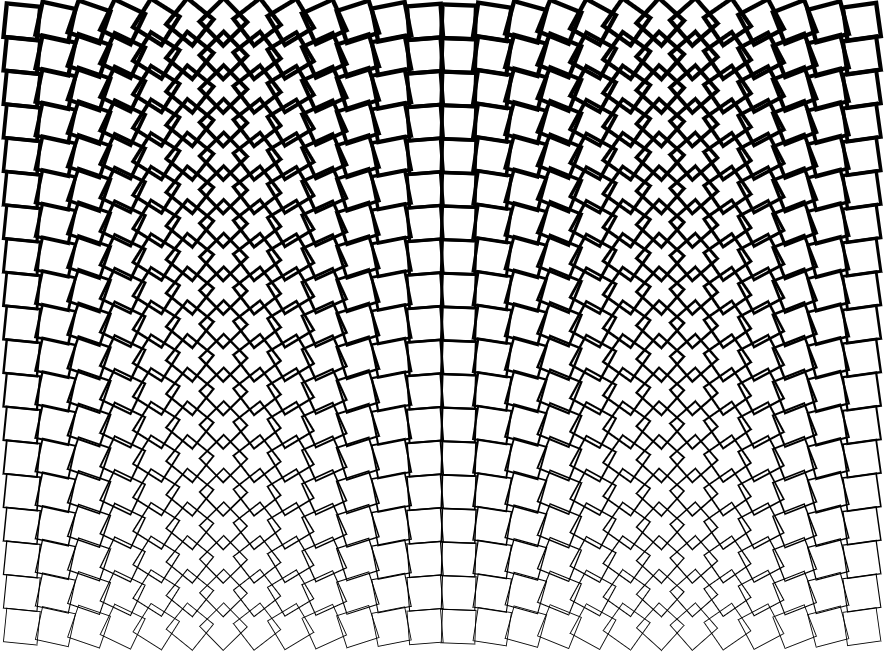
Give the GLSL for this pattern, as a WebGL 1 fragment shader.

```glsl
precision highp float;

uniform vec2 u_resolution;

const float CELLS_HIGH = 20.0;
const vec2 GRID_SIZE = vec2(26.0, 19.0);
const float GRID_MARGIN = 0.15;
const float FIRST_ANGLE = 5.7;
const float ANGLE_STEP = 6.65;
const float TOP_STROKE = 0.13;
const float BOTTOM_STROKE = 0.026;
const vec3 PAPER = vec3(1.0);
const vec3 INK = vec3(0.0);

vec2 rotate(vec2 p, float angle) {
    float c = cos(angle);
    float s = sin(angle);
    return vec2(c * p.x + s * p.y, c * p.y - s * p.x);
}

// Signed distance with sharp, mitred corners
float squareDistance(vec2 p, float halfSide) {
    vec2 q = abs(p);
    return max(q.x, q.y) - halfSide;
}

// Share of a pixel covered by a stroke, even when thinner than the pixel
float strokeCoverage(float dist, float width, float pixel) {
    float outer = clamp(0.5 + (0.5 * width - dist) / pixel, 0.0, 1.0);
    float inner = clamp(0.5 - (0.5 * width + dist) / pixel, 0.0, 1.0);
    return outer - inner;
}

// Columns set the turn of each square, rows set its line weight
float tileInk(vec2 p, vec2 tile, float pixel) {
    float angle = radians(FIRST_ANGLE + ANGLE_STEP * tile.x);
    float width = mix(TOP_STROKE, BOTTOM_STROKE, tile.y / (GRID_SIZE.y - 1.0));
    vec2 local = rotate(p - tile - 0.5, angle);
    return strokeCoverage(squareDistance(local, 0.5), width, pixel);
}

bool insideGrid(vec2 tile) {
    return all(greaterThanEqual(tile, vec2(0.0))) && all(lessThan(tile, GRID_SIZE));
}

void main() {
    // Cell coordinates, with rows counted from the top
    float pixel = CELLS_HIGH / u_resolution.y;
    vec2 p = vec2(gl_FragCoord.x, u_resolution.y - gl_FragCoord.y) * pixel - GRID_MARGIN;
    vec2 home = floor(p);

    // Overlay the outlines of all neighbouring squares
    float paperLeft = 1.0;
    for (int j = -1; j <= 1; j++) {
        for (int i = -1; i <= 1; i++) {
            vec2 tile = home + vec2(float(i), float(j));
            if (insideGrid(tile)) {
                paperLeft *= 1.0 - tileInk(p, tile, pixel);
            }
        }
    }

    gl_FragColor = vec4(mix(INK, PAPER, paperLeft), 1.0);
}
```
